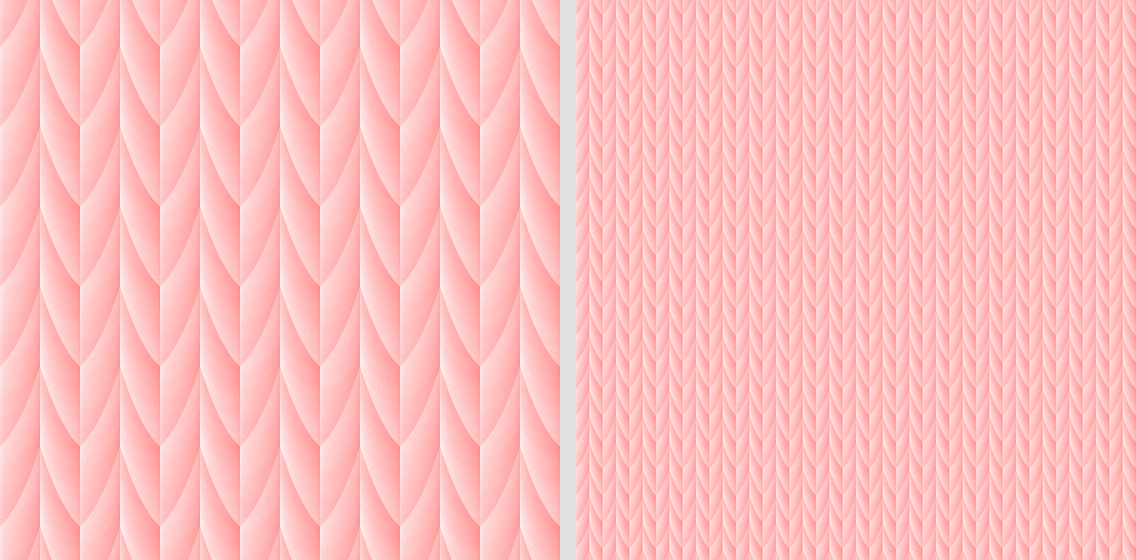
Left, the tile; right, the same tile 3 across and 3 down.
Reproduce this pattern procedurally as a Shadertoy shader.

```glsl
// Rows of pink stockinette knitting: columns of slanted, padded strands paired
// into V shapes. Each column is a sawtooth of curved seams, lit from the left;
// streaks follow the strands and a fine grain covers them. Wraps on both axes.

#define COLUMNS 14.0      // strand columns, two per V (even)
#define ROWS 7.0          // stitches down the canvas
#define PHASE 0.42        // height of the lowest V, in stitches
#define SAG 0.14          // bow of a seam below its chord, in stitches
#define MID_TONE 0.747    // mean green and blue level
#define RIM_LIGHT 0.075   // pale line on the left of a column
#define RIM_SHADE 0.055   // darker line on the right of a column
#define STREAKS 13.0      // fibre streaks across one strand
#define STREAK_DEPTH 0.018
#define GRAIN_CELLS 512.0 // grain cells across the canvas
#define GRAIN_DEPTH 0.032
#define SAMPLES 3         // smoothing samples per axis

float hash(vec2 p) {
    return fract(sin(dot(p, vec2(127.1, 311.7))) * 43758.5453);
}

// Smooth one-dimensional noise, different for every seed
float streakNoise(float t, float seed) {
    float cell = floor(t);
    float f = fract(t);
    f = f * f * (3.0 - 2.0 * f);
    return mix(hash(vec2(cell, seed)), hash(vec2(cell + 1.0, seed)), f);
}

// Green and blue level of the knit at a point of the unit canvas
float knitTone(vec2 uv) {
    uv = fract(uv);
    float column = floor(uv.x * COLUMNS);
    float x = fract(uv.x * COLUMNS);
    bool leftLeg = mod(column, 2.0) > 0.5;

    // Seams rise outwards from the middle of the V
    float outward = leftLeg ? 1.0 - x : x;
    float seam = outward - 4.0 * SAG * outward * (1.0 - outward);
    float along = uv.y * ROWS - PHASE - seam;
    float s = fract(along);
    float row = mod(floor(along), ROWS);

    // Slopes of the padded strand: left legs catch light on the lower side
    float tone = MID_TONE;
    if (leftLeg) {
        tone += 0.18 * (0.5 - s) + 0.13 * (0.5 - x);
        tone += RIM_LIGHT * exp(-x * 14.0);
    } else {
        tone += 0.12 * (s - 0.5) + 0.13 * (0.5 - x);
        tone += 0.7 * RIM_LIGHT * exp(-x * 20.0);
    }
    tone -= RIM_SHADE * exp((x - 1.0) * 14.0);

    // Fibres, leaning slightly steeper than the seam
    float fibre = streakNoise((s + 0.6 * outward) * STREAKS, column + row * COLUMNS);
    tone += STREAK_DEPTH * (fibre - 0.5);

    // Fine speckle
    tone += GRAIN_DEPTH * (hash(floor(uv * GRAIN_CELLS)) - 0.5);
    return clamp(tone, 0.54, 0.95);
}

void mainImage(out vec4 fragColor, in vec2 fragCoord) {
    // Average a small grid of samples to smooth every edge
    float tone = 0.0;
    for (int j = 0; j < SAMPLES; j++) {
        for (int i = 0; i < SAMPLES; i++) {
            vec2 offset = (vec2(i, j) + 0.5) / float(SAMPLES) - 0.5;
            tone += knitTone((fragCoord + offset) / iResolution.xy);
        }
    }
    tone /= float(SAMPLES * SAMPLES);
    fragColor = vec4(1.0, tone, tone, 1.0);
}
```
